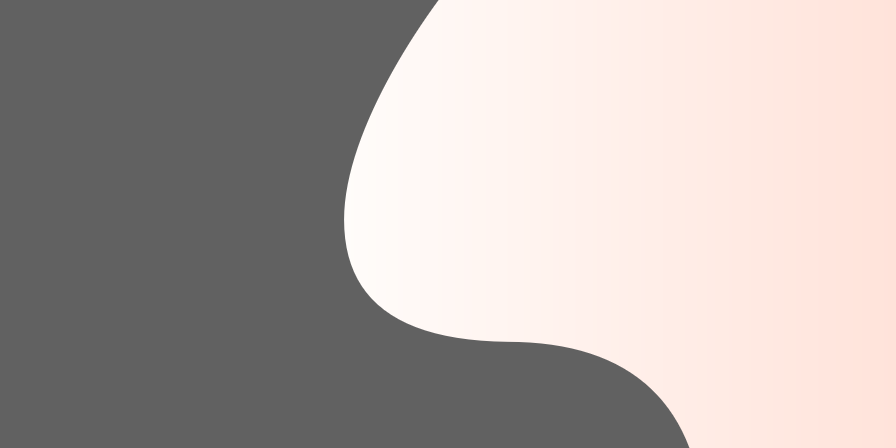
Write a WebGL 2 fragment shader that draws this background.

```glsl
#version 300 es
precision highp float;

uniform vec2 u_resolution;
out vec4 outColor;

const vec3 GRAY = vec3(0.38);
const vec3 PALE_CREAM = vec3(1.0, 0.988, 0.98);
const vec3 SOFT_PEACH = vec3(1.0, 0.89, 0.855);
const float GRADIENT_START = 0.768;
const float GRADIENT_END = 2.0;
const int STEPS_PER_CURVE = 24;

// Edge as three joined cubic Beziers, in units of canvas height
const vec2 EDGE[10] = vec2[10](
    vec2(0.979, 1.0), vec2(0.872, 0.854), vec2(0.768, 0.661),
    vec2(0.768, 0.510), vec2(0.768, 0.333), vec2(0.885, 0.240),
    vec2(1.133, 0.237), vec2(1.341, 0.237), vec2(1.479, 0.159),
    vec2(1.539, 0.0));

vec2 bezier(vec2 a, vec2 b, vec2 c, vec2 d, float t) {
    float s = 1.0 - t;
    return s * s * s * a + 3.0 * s * s * t * b + 3.0 * s * t * t * c + t * t * t * d;
}

float segmentDistance(vec2 p, vec2 a, vec2 b) {
    vec2 along = b - a;
    float h = clamp(dot(p - a, along) / dot(along, along), 0.0, 1.0);
    return length(p - a - along * h);
}

// Signed distance to the edge, positive on its right
float edgeDistance(vec2 p) {
    float nearest = 10.0;
    float side = -1.0;
    vec2 a = EDGE[0];
    for (int curve = 0; curve < 3; curve++) {
        int k = curve * 3;
        for (int i = 1; i <= STEPS_PER_CURVE; i++) {
            float t = float(i) / float(STEPS_PER_CURVE);
            vec2 b = bezier(EDGE[k], EDGE[k + 1], EDGE[k + 2], EDGE[k + 3], t);
            nearest = min(nearest, segmentDistance(p, a, b));
            // The edge descends steadily, so each row crosses it once
            if (p.y <= a.y && p.y > b.y) {
                float crossing = mix(a.x, b.x, (a.y - p.y) / (a.y - b.y));
                side = p.x > crossing ? 1.0 : -1.0;
            }
            a = b;
        }
    }
    return side * nearest;
}

void main() {
    vec2 p = gl_FragCoord.xy / u_resolution.y;
    float pixel = 1.0 / u_resolution.y;

    // Horizontal wash inside the curved panel
    float blend = clamp((p.x - GRADIENT_START) / (GRADIENT_END - GRADIENT_START), 0.0, 1.0);
    vec3 panel = mix(PALE_CREAM, SOFT_PEACH, blend);

    float coverage = clamp(0.5 + edgeDistance(p) / pixel, 0.0, 1.0);
    outColor = vec4(mix(GRAY, panel, coverage), 1.0);
}
```
